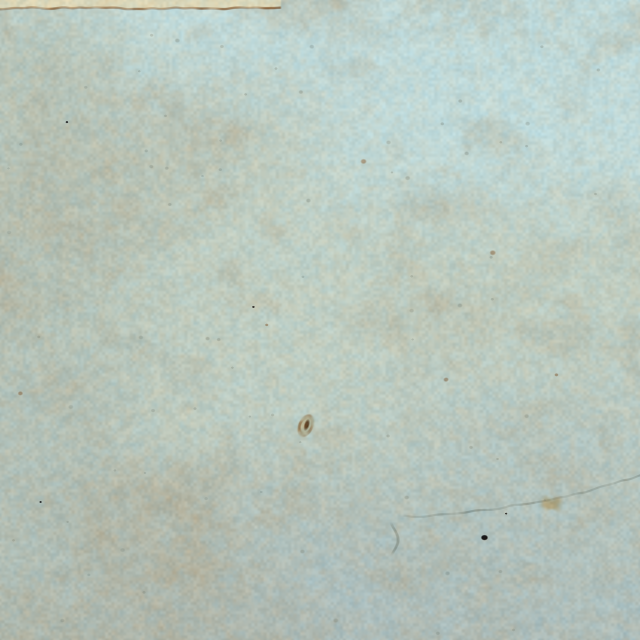
Write a Shadertoy shader that draws this texture.

```glsl
// Aged pale blue-green paper with mottled grain, faint stains, specks and a crease.

const vec3 PAPER_MID   = vec3(0.750, 0.805, 0.760);
const vec3 PAPER_BLUE  = vec3(0.755, 0.850, 0.845);
const vec3 PAPER_LOW   = vec3(0.675, 0.735, 0.725);
const vec3 PAPER_LEFT  = vec3(0.680, 0.725, 0.680);
const vec3 STAIN_TAN   = vec3(0.680, 0.670, 0.590);
const vec3 CREAM       = vec3(0.860, 0.840, 0.720);
const vec3 RUST        = vec3(0.480, 0.300, 0.140);
const vec3 OCHRE       = vec3(0.650, 0.560, 0.340);
const vec3 CREASE_GREY = vec3(0.500, 0.540, 0.500);
const vec3 INK         = vec3(0.100, 0.090, 0.090);

float hash(vec2 p) {
    return fract(sin(dot(p, vec2(127.1, 311.7))) * 43758.5);
}

float noise(vec2 p) {
    vec2 i = floor(p), f = fract(p);
    f = f * f * (3.0 - 2.0 * f);
    return mix(mix(hash(i), hash(i + vec2(1, 0)), f.x),
               mix(hash(i + vec2(0, 1)), hash(i + vec2(1, 1)), f.x), f.y);
}

float fbm(vec2 p) {
    float sum = 0.0, amp = 0.5;
    for (int i = 0; i < 5; i++) {
        sum += amp * noise(p);
        p = mat2(1.6, 1.2, -1.2, 1.6) * p + 7.3;
        amp *= 0.5;
    }
    return sum;
}

// Soft elliptical blot: 1 inside, 0 outside
float blot(vec2 p, vec2 centre, vec2 radius, float softness) {
    return 1.0 - smoothstep(1.0 - softness, 1.0 + softness, length((p - centre) / radius));
}

// Soft line of given half width around a signed distance
float stroke(float d, float halfWidth) {
    return 1.0 - smoothstep(halfWidth * 0.3, halfWidth * 1.7, abs(d));
}

// Broad tints of the sheet: blue above, grey below and at the left
vec3 paperTint(vec2 p) {
    float drift = fbm(p * 3.0 + 4.0) - 0.48;
    vec3 col = mix(PAPER_LOW, PAPER_MID, smoothstep(-0.10, 0.55, p.y + 0.35 * drift));
    float blue = smoothstep(0.68, 1.0, p.y + 0.22 * (p.x - 0.4) + 0.4 * drift);
    col = mix(col, PAPER_BLUE, blue);
    float left = (1.0 - smoothstep(0.0, 0.45, p.x + 0.4 * drift)) * (1.0 - blue);
    return mix(col, PAPER_LEFT, 0.5 * left);
}

// Cloudy tan discolouration with finer dirt inside it
float stainMask(vec2 p) {
    float cloud = smoothstep(0.46, 0.76, fbm(p * vec2(4.0, 6.0) + 21.0));
    float dirt = smoothstep(0.50, 0.78, fbm(p * 19.0 + 3.0));
    float area = blot(p, vec2(0.36, 0.80), vec2(0.13, 0.09), 0.9)
               + blot(p, vec2(0.05, 0.68), vec2(0.13, 0.10), 0.9)
               + blot(p, vec2(0.10, 0.19), vec2(0.17, 0.04), 0.9)
               + blot(p, vec2(0.42, 0.20), vec2(0.24, 0.08), 0.9);
    return clamp(0.40 * cloud + 0.28 * dirt + 0.25 * area * fbm(p * 14.0), 0.0, 1.0);
}

// Blurred colour mottling at two sizes
vec3 grain(vec2 p) {
    float coarse = noise(p * 85.0) - 0.5;
    float fine = noise(p * 210.0 + 9.0) - 0.5;
    float warm = noise(p * 95.0 + 40.0) - 0.5 + 0.6 * (noise(p * 180.0 + 70.0) - 0.5);
    return vec3(0.030 * coarse + 0.055 * fine) + warm * vec3(0.042, -0.004, -0.040);
}

// One random speck in each chosen grid cell
float specks(vec2 p, float cells, float chance, float size, float seed) {
    vec2 id = floor(p * cells);
    vec2 centre = (id + 0.2 + 0.6 * vec2(hash(id + seed), hash(id + seed + 5.0))) / cells;
    float radius = size * mix(0.5, 1.0, hash(id + seed + 11.0));
    return step(hash(id + seed + 17.0), chance) * blot(p, centre, vec2(radius, radius * 0.85), 0.5);
}

void mainImage(out vec4 fragColor, in vec2 fragCoord) {
    vec2 p = fragCoord / iResolution.xy;
    vec3 col = mix(paperTint(p), STAIN_TAN, stainMask(p));

    // Crease rising to the right, with an ochre stain and a small hook
    float along = max(p.x - 0.62, 0.0);
    float creaseY = 0.192 + 0.03 * along + 0.36 * along * along + 0.004 * (noise(p.xx * 35.0) - 0.5);
    float crease = stroke(p.y - creaseY, 0.0017) * smoothstep(0.62, 0.65, p.x);
    col = mix(col, CREASE_GREY, 0.42 * crease * (0.5 + noise(p * 45.0)));
    float hookX = 0.616 + 0.006 * sin((p.y - 0.14) * 95.0);
    float hook = stroke(p.x - hookX, 0.0022) * blot(p, vec2(0.616, 0.158), vec2(0.03, 0.022), 0.3);
    col = mix(col, CREASE_GREY, 0.6 * hook);
    vec2 ragged = p + 0.010 * vec2(noise(p * 80.0), noise(p * 80.0 + 31.0)) - 0.005;
    col = mix(col, OCHRE, 0.55 * blot(ragged, vec2(0.863, 0.213), vec2(0.015, 0.011), 0.5));

    // Rusty spot: pale halo, brown rim and dark core
    vec2 q = p - vec2(0.478, 0.335);
    q.x -= 0.25 * q.y;
    float rim = stroke(length(q / vec2(0.010, 0.014)) - 1.0, 0.22);
    col = mix(col, OCHRE, 0.4 * blot(q, vec2(0), vec2(0.012, 0.016), 0.3));
    col = mix(col, RUST, 0.6 * rim * noise(p * 130.0 + 2.0));
    col = mix(col, RUST * 0.7, 0.9 * blot(q, vec2(0.001, 0.001), vec2(0.0035, 0.007), 0.5));

    // Faint dirt, brown flecks and a few ink dots
    col = mix(col, CREASE_GREY, 0.35 * specks(p, 24.0, 0.12, 0.0035, 3.0));
    col = mix(col, RUST, 0.45 * specks(p, 11.0, 0.07, 0.0040, 29.0));
    col = mix(col, INK, 0.80 * specks(p, 7.0, 0.09, 0.0032, 53.0));
    col = mix(col, INK, blot(p, vec2(0.757, 0.160), vec2(0.0048, 0.0038), 0.35));

    // Cream strip along the top left, with a thin shadow under it
    float edgeY = 0.987 + 0.003 * (noise(p.xx * 40.0) - 0.5);
    float stripX = 1.0 - smoothstep(0.437, 0.441, p.x);
    col = mix(col, CREAM, stripX * smoothstep(edgeY - 0.001, edgeY + 0.001, p.y));
    col = mix(col, RUST, 0.55 * stripX * stroke(p.y - edgeY, 0.0018) * (0.4 + noise(p * 60.0)));

    fragColor = vec4(clamp(col + grain(p), 0.0, 1.0), 1.0);
}
```
